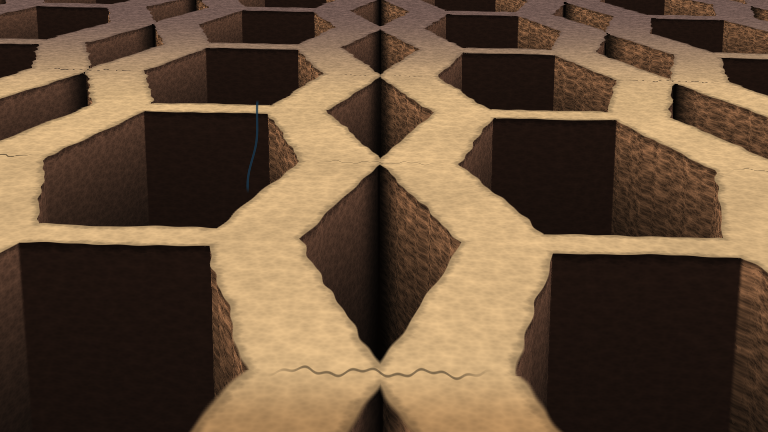
A Shadertoy shader for this pattern:

```glsl
// Sunlit clay lattice of hexagon and rhombus openings, seen low in perspective
#define HORIZON 0.3125    // vanishing line above the top edge
#define CENTER_X 0.88     // column of rhombi facing the viewer
#define ROLL 0.02         // slight camera tilt
#define COLUMN 1.387      // column spacing per unit of nearness
#define ROW 1.665         // row compression with distance
#define ROW_SHIFT 2.417   // places a crossing at row zero
#define FOOT vec2(0.0, -2.28) // point on the ground below the camera
#define WEAR 0.0035       // raggedness of the edges
#define DEPTH_FADE 2.5    // how fast the wells go dark
#define CLAY vec3(0.87, 0.72, 0.52)
#define DUSK vec3(0.43, 0.34, 0.31)
#define SHADE vec3(0.12, 0.075, 0.055)

vec2 hash2(vec2 p) {
    p = vec2(dot(p, vec2(127.1, 311.7)), dot(p, vec2(269.5, 183.3)));
    return fract(sin(p) * 43758.5);
}

// Cellular noise: distance to the nearest scattered point
float cells(vec2 p) {
    vec2 id = floor(p), f = fract(p);
    float nearest = 1.0;
    for (int j = -1; j <= 1; j++)
        for (int i = -1; i <= 1; i++) {
            vec2 o = vec2(i, j);
            nearest = min(nearest, length(o + hash2(id + o) - f));
        }
    return nearest;
}

float grain(vec2 p) {
    return 0.6 * cells(p) + 0.4 * cells(p * 2.7 + 5.0);
}

float layeredSines(vec2 p) {
    return sin(p.x * 23.0 + 2.0 * sin(p.y * 17.0))
         + 0.6 * sin(p.y * 47.0 + 2.0 * sin(p.x * 31.0))
         + 0.4 * sin(p.x * 83.0 - p.y * 71.0);
}

vec2 foldCell(vec2 p) {
    return abs(p - round(p));
}

// Negative inside an opening, positive on the ribs
float lattice(vec2 ground) {
    vec2 p = foldCell(ground);
    float rhombus = p.x - 0.325 * (p.y - 0.012);
    float hexagon = max(0.19 + 0.29 * p.y - p.x, p.y - 0.455);
    return min(rhombus, hexagon) + WEAR * layeredSines(ground);
}

// Follow the view ray down a well to its far wall and shade it
vec3 wellColor(vec2 ground) {
    vec2 ray = ground - FOOT;
    float reach = length(ray), t = 0.003;
    ray /= reach;
    for (int i = 0; i < 48; i++) {
        float d = lattice(ground + ray * t);
        if (d > 0.0) break;
        t += max(-d * 0.85, 0.003);
    }
    vec2 hit = ground + ray * t, e = vec2(0.012, 0.0);
    float depth = t / reach;
    vec2 normal = normalize(vec2(lattice(hit + e) - lattice(hit - e),
                                 lattice(hit + e.yx) - lattice(hit - e.yx)) + 1e-5);

    float mottle = grain(vec2(hit.x + hit.y, depth * 1.4) * 34.0);
    vec3 slant = normal.x > 0.0 ? vec3(0.50, 0.35, 0.24) : vec3(0.36, 0.25, 0.19);
    slant *= mix(1.0, 0.45 + 1.2 * mottle, normal.x > 0.0 ? 1.0 : 0.4);
    slant *= exp(-DEPTH_FADE * depth);
    vec3 back = SHADE * (0.85 + 0.35 * mottle) * exp(-0.5 * depth);
    vec3 col = mix(back, slant, smoothstep(0.4, 0.9, abs(normal.x)));

    // Sooty rim and dark crevice where two walls meet
    col *= mix(0.6, 1.0, smoothstep(0.0, 0.035, depth + 0.02 * (mottle - 0.5)));
    col *= mix(0.2, 1.0, smoothstep(0.0, 0.05, foldCell(hit).x));
    return col;
}

// Sunny upper face of the ribs
vec3 ribColor(vec2 ground, float d, float height) {
    float speckle = grain(ground * 32.0);
    vec3 col = CLAY * (0.93 + 0.2 * (speckle - 0.3));
    col *= 1.0 + 0.025 * layeredSines(ground * 0.35);
    col *= mix(0.8, 1.0, smoothstep(0.0, 0.018, d + 0.012 * (speckle - 0.4)));

    // Hairline joint across each crossing, its strength varying by node
    vec2 q = ground - round(ground);
    float offset = abs(q.y + 0.008 * sin(q.x * 70.0) + 0.005 * sin(q.x * 191.0));
    float joint = (1.0 - smoothstep(0.001, 0.006, offset)) * (1.0 - smoothstep(0.1, 0.17, abs(q.x)));
    col *= 1.0 - joint * (0.15 + 0.35 * hash2(round(ground)).x);

    col = mix(col, DUSK * (0.85 + 0.35 * speckle), smoothstep(0.76, 0.98, height));
    return col * mix(vec3(0.82, 0.76, 0.7), vec3(1.0), smoothstep(0.0, 0.16, height));
}

void mainImage(out vec4 fragColor, in vec2 fragCoord) {
    vec2 uv = fragCoord / iResolution.y;
    float side = uv.x - CENTER_X;
    float nearness = 1.0 - uv.y - ROLL * side + HORIZON;
    vec2 ground = vec2(side / (COLUMN * nearness), ROW / nearness - ROW_SHIFT);

    // Edges soften away from the focused middle
    float d = lattice(ground);
    float blur = 0.012 * smoothstep(0.4, 0.0, uv.y) + 0.003 * smoothstep(0.75, 1.0, uv.y);
    float soft = fwidth(d) * max(1.3, blur * iResolution.y);
    vec3 col = ribColor(ground, d, uv.y);
    if (d < 0.0) col = mix(wellColor(ground), col, smoothstep(-soft, 0.0, d));

    // Loose blue thread hanging in one well
    float threadX = 0.574 + 0.024 * smoothstep(0.54, 0.75, uv.y) + 0.003 * sin(uv.y * 40.0);
    float thread = 1.0 - smoothstep(0.0015, 0.004, abs(uv.x - threadX));
    thread *= smoothstep(0.55, 0.57, uv.y) * (1.0 - smoothstep(0.76, 0.77, uv.y));
    col = mix(col, vec3(0.10, 0.20, 0.27), 0.8 * thread);

    fragColor = vec4(col, 1.0);
}
```
